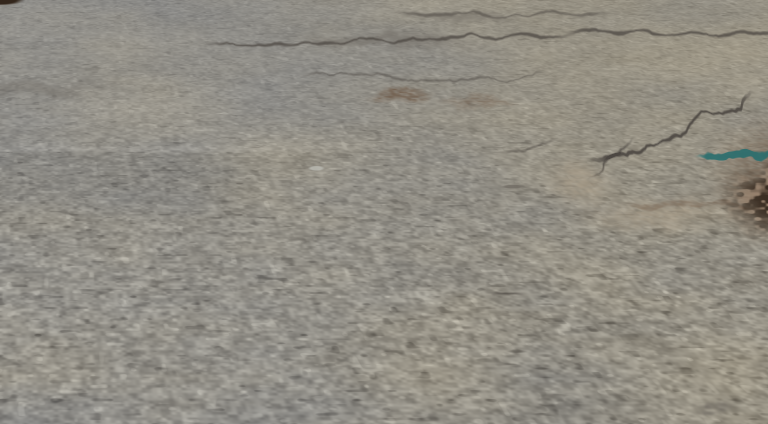
Write a WebGL 1 fragment shader that draws this texture.

```glsl
precision highp float;
uniform vec2 u_resolution;

const vec3 ASPHALT = vec3(0.572, 0.563, 0.538);
const vec3 WARM_SHIFT = vec3(0.014, 0.003, -0.022);
const vec3 CRACK_COLOR = vec3(0.30, 0.28, 0.26);
const vec3 STAIN_COLOR = vec3(0.44, 0.42, 0.39);
const vec3 SAND_COLOR = vec3(0.66, 0.61, 0.53);
const vec3 SOIL_COLOR = vec3(0.43, 0.35, 0.28);
const vec3 LITTER_DARK = vec3(0.20, 0.15, 0.11);
const vec3 LITTER_LIGHT = vec3(0.60, 0.51, 0.43);
const vec3 TEAL = vec3(0.16, 0.43, 0.43);
const vec3 PALE = vec3(0.73, 0.73, 0.70);
const float HORIZON = 2.2;        // height where the ground would vanish
const float DEPTH_STRETCH = 4.0;  // foreshortening of the grains
const float GRAIN_FREQ = 95.0;
const float COARSE_GRAIN = 0.125;
const float FINE_GRAIN = 0.115;
const float CLOUDS = 0.07;

float hash(vec2 p) {
  vec3 q = fract(p.xyx * vec3(0.1031, 0.1030, 0.0973));
  q += dot(q, q.yzx + 33.33);
  return fract((q.x + q.y) * q.z);
}

float noise(vec2 p) {
  vec2 i = floor(p), f = fract(p);
  f = f * f * (3.0 - 2.0 * f);
  return mix(mix(hash(i), hash(i + vec2(1, 0)), f.x),
             mix(hash(i + vec2(0, 1)), hash(i + vec2(1, 1)), f.x), f.y);
}

float fbm(vec2 p) {
  float sum = 0.0, amp = 0.5;
  for (int i = 0; i < 4; i++) {
    sum += amp * noise(p);
    p = p * 2.03 + 17.3;
    amp *= 0.5;
  }
  return sum / 0.9375;
}

// Soft ellipse: 1 inside, 0 outside
float blob(vec2 p, vec2 center, vec2 radius, float softness) {
  return 1.0 - smoothstep(1.0 - softness, 1.0, length((p - center) / radius));
}

// Wandering line from a to b with broken, tapering width
float crack(vec2 p, vec2 a, vec2 b, float width, float wander) {
  float len = length(b - a);
  vec2 dir = (b - a) / len;
  float along = dot(p - a, dir);
  float off = dot(p - a, vec2(-dir.y, dir.x));
  off += wander * (fbm(vec2(along * 16.0, a.x * 37.0)) - 0.5);
  float ends = smoothstep(0.0, 0.06, along) * smoothstep(len, len - 0.06, along);
  float w = width * (0.35 + 1.1 * noise(vec2(along * 28.0, a.y * 53.0)));
  float soft = 1.0 / u_resolution.y + 0.001;
  return ends * (1.0 - smoothstep(w - soft, w + soft, abs(off)));
}

// Pebbled tone in perspective, calmer with distance
float grain(vec2 ground, float y) {
  float coarse = noise(ground) - 0.5;
  float fine = noise(ground * 1.9 + 41.0) - 0.5;
  float stones = smoothstep(0.74, 0.95, noise(ground * 0.9 + 90.0));
  float pits = smoothstep(0.73, 0.96, noise(ground * vec2(0.7, 1.1) + 150.0));
  float tone = COARSE_GRAIN * coarse + FINE_GRAIN * fine + 0.07 * stones - 0.10 * pits;
  return tone * mix(1.0, 0.4, smoothstep(0.2, 1.0, y));
}

void main() {
  vec2 p = gl_FragCoord.xy / u_resolution.y;
  float s = 1.0 / (HORIZON - p.y);
  vec2 ground = vec2(p.x, DEPTH_STRETCH) * s * GRAIN_FREQ;
  vec2 warped = p + 0.05 * (vec2(fbm(p * 14.0), fbm(p * 14.0 + 60.0)) - 0.5);
  float speckle = noise(ground * 1.5 + 230.0);

  // Asphalt with broad clouds, long streaks and a warmer right side
  float clouds = fbm(p * vec2(3.0, 8.0)) - 0.5;
  float streaks = fbm(p * vec2(4.0, 36.0) + 20.0) - 0.5;
  float warmth = mix(0.0, 1.0, smoothstep(0.3, 1.6, p.x)) + 2.0 * clouds;
  vec3 color = ASPHALT + WARM_SHIFT * warmth;
  color += CLOUDS * clouds + 0.05 * streaks * smoothstep(0.4, 0.9, p.y);
  color += grain(ground, p.y) * vec3(1.0, 1.0, 0.95);

  // Paving seam: pale above, smooth grey below
  float seamY = 0.643 + 0.012 * (fbm(vec2(p.x * 9.0, 3.0)) - 0.5);
  float seamFade = 1.0 - smoothstep(0.45, 1.0, p.x);
  float below = smoothstep(0.004, -0.004, p.y - seamY) * smoothstep(0.35, 0.64, p.y);
  color -= 0.03 * below * seamFade;
  color += 0.035 * seamFade * exp(-pow((p.y - seamY - 0.006) / 0.008, 2.0));

  // Stains and shallow hollows
  float stain = 0.35 * blob(warped, vec2(0.08, 0.79), vec2(0.28, 0.025), 0.9);
  stain += 0.50 * blob(warped, vec2(0.92, 0.905), vec2(0.30, 0.022), 0.9);
  stain += 0.45 * blob(warped, vec2(1.08, 0.965), vec2(0.18, 0.016), 0.9);
  stain += 0.80 * blob(warped, vec2(1.68, 0.03), vec2(0.07, 0.025), 0.7) * speckle;
  color = mix(color, STAIN_COLOR, stain);
  float hollow = blob(warped, vec2(0.94, 0.77), vec2(0.09, 0.022), 0.7);
  hollow += 0.6 * blob(warped, vec2(1.13, 0.76), vec2(0.12, 0.014), 0.8);
  color = mix(color, SOIL_COLOR, hollow * (0.25 + 0.6 * speckle));

  // Cracks
  float cracks = 0.75 * crack(p, vec2(0.48, 0.895), vec2(1.36, 0.918), 0.0035, 0.03);
  cracks += 0.75 * crack(p, vec2(1.32, 0.93), vec2(1.86, 0.912), 0.004, 0.03);
  cracks += 0.5 * crack(p, vec2(0.92, 0.965), vec2(1.45, 0.967), 0.003, 0.03);
  cracks += 0.45 * crack(p, vec2(0.70, 0.82), vec2(1.30, 0.815), 0.003, 0.04);
  cracks += 0.9 * crack(p, vec2(1.38, 0.61), vec2(1.79, 0.785), 0.0045, 0.07);
  cracks += 0.7 * crack(p, vec2(1.37, 0.57), vec2(1.50, 0.69), 0.003, 0.05);
  cracks += 0.5 * crack(p, vec2(1.17, 0.63), vec2(1.33, 0.67), 0.003, 0.03);
  color = mix(color, CRACK_COLOR, min(cracks, 1.0));

  // Sand and soil drifting toward the leaf litter
  float sand = blob(warped, vec2(1.36, 0.57), vec2(0.11, 0.075), 0.9);
  sand += blob(warped, vec2(1.55, 0.50), vec2(0.24, 0.055), 0.9);
  color = mix(color, SAND_COLOR, min(sand, 1.0) * (0.35 + 0.35 * speckle));
  float soil = blob(warped, vec2(1.87, 0.58), vec2(0.24, 0.19), 0.9);
  soil += 0.6 * crack(p, vec2(1.46, 0.515), vec2(1.80, 0.515), 0.006, 0.03);
  color = mix(color, SOIL_COLOR, min(soil, 1.0) * (0.3 + 0.5 * speckle));
  float litter = blob(warped, vec2(1.87, 0.53), vec2(0.18, 0.11), 0.6);
  vec3 leaves = mix(LITTER_DARK, LITTER_LIGHT, smoothstep(0.35, 0.85, noise(p * vec2(75, 120))));
  color = mix(color, leaves, litter * 0.9);

  // Loose scraps
  color = mix(color, TEAL, 0.9 * blob(warped, vec2(1.74, 0.632), vec2(0.12, 0.011), 0.35));
  color = mix(color, PALE, 0.8 * blob(p, vec2(0.746, 0.603), vec2(0.022, 0.007), 0.5));
  color = mix(color, CRACK_COLOR, 0.7 * crack(p, vec2(1.13, 0.311), vec2(1.26, 0.308), 0.003, 0.01));
  color = mix(color, STAIN_COLOR, 0.8 * blob(p, vec2(1.21, 0.56), vec2(0.03, 0.006), 0.5));
  color = mix(color, LITTER_DARK, blob(p, vec2(0.0, 1.0), vec2(0.06, 0.014), 0.4));
  gl_FragColor = vec4(color, 1.0);
}
```
